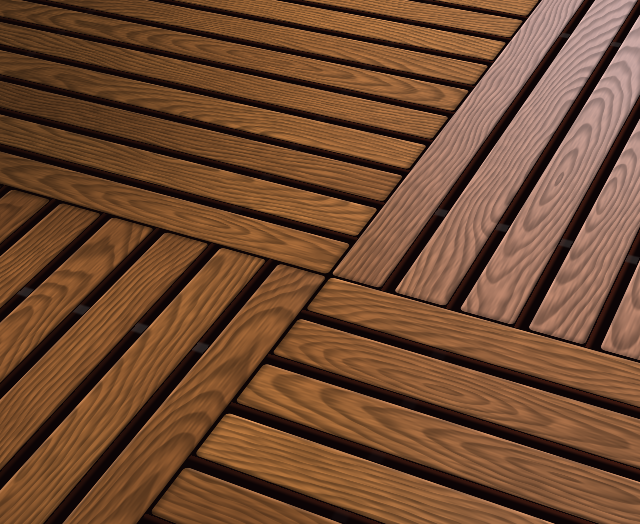
A Shadertoy shader for this texture:

```glsl
#define CORNER vec2(0.514, 0.388)
#define SLAT_WIDTH 0.83
#define SLAT_INSET 0.018
#define END_GAP 0.035
#define CORNER_RADIUS 0.07
#define GRAIN_RINGS 11.0
#define GRAIN_DEPTH 0.34
#define SHEEN 0.72

const vec3 BROWN = vec3(0.46, 0.28, 0.15);
const vec3 TAN = vec3(0.65, 0.42, 0.22);
const vec3 ROSE = vec3(0.63, 0.44, 0.35);
const vec3 GLARE = vec3(0.84, 0.74, 0.76);
const vec3 SIDE = vec3(0.21, 0.085, 0.055);
const vec3 SHADOW = vec3(0.045, 0.015, 0.018);

float hash(vec2 p) {
    p = fract(p * vec2(0.1031, 0.1137));
    p += dot(p, p.yx + 33.33);
    return fract((p.x + p.y) * p.x * 17.3);
}

float noise(vec2 p) {
    vec2 i = floor(p), f = fract(p);
    f = f * f * (3.0 - 2.0 * f);
    return mix(mix(hash(i), hash(i + vec2(1, 0)), f.x),
               mix(hash(i + vec2(0, 1)), hash(i + vec2(1, 1)), f.x), f.y);
}

// Canvas point to floor point, in slat pitches from the shared tile corner
vec2 floorPoint(vec2 p) {
    mat3 view = mat3(0.0957, -0.0266, -0.022,
                     -0.0474, -0.0616, -0.0412,
                     0.0, 0.0, 1.0);
    vec3 r = inverse(view) * vec3(p - CORNER, 1.0);
    return r.xy / r.z;
}

// Stretched growth rings; p.x runs along the slat, p.y across it
float rings(vec2 p, float seed) {
    vec2 heart = vec2(1.0 + 6.0 * hash(vec2(seed, 3.7)),
                      mix(-0.7, 1.5, hash(vec2(seed, 8.1))));
    float warp = noise(p * vec2(0.8, 1.7) + seed * 17.0);
    float ripple = noise(p * vec2(3.0, 9.0) + seed * 5.0);
    float r = length((p - heart) * vec2(0.14, 1.0)) + 0.2 * warp + 0.025 * ripple;
    float s = fract(r * GRAIN_RINGS);
    return smoothstep(0.25, 0.8, s) * (1.0 - smoothstep(0.85, 1.0, s));
}

void mainImage(out vec4 fragColor, in vec2 fragCoord) {
    vec2 uv = fragCoord / iResolution.xy;
    vec2 pos = floorPoint(fragCoord / iResolution.x);
    vec2 blur = 0.7 * fwidth(pos);

    // Slat direction alternates between the tiles
    bool level = pos.x * pos.y > 0.0;
    float across = level ? pos.y : pos.x;
    float along = abs(level ? pos.x : pos.y);
    float aa = level ? blur.y : blur.x;
    float slot = abs(across);
    float f = fract(slot);
    vec2 tile = step(0.0, pos);
    float seed = floor(slot) + 11.0 * tile.x + 23.0 * tile.y + 2.0;

    // Rounded slat outline
    float halfWidth = 0.5 * SLAT_WIDTH;
    vec2 q = vec2(END_GAP - along, abs(f - halfWidth) - halfWidth + SLAT_INSET) + CORNER_RADIUS;
    float d = length(max(q, 0.0)) + min(max(q.x, q.y), 0.0) - CORNER_RADIUS;
    float slat = 1.0 - smoothstep(-0.5 * aa, 0.5 * aa, d);

    // Wood tone, rings and fibres
    float tone = hash(vec2(seed, 1.3));
    float cloud = noise(vec2(along * 0.7, f * 2.0) + seed * 9.0);
    float fibre = noise(vec2(along * 5.0, f * 38.0) + seed * 13.0);
    float warmth = level ? 0.3 + 0.65 * tone : 0.1 + 0.4 * tone;
    vec3 wood = mix(BROWN, TAN, clamp(warmth + 0.4 * (cloud - 0.4), 0.0, 1.0));
    float rose = smoothstep(0.45, 0.85, uv.x + 0.12 * uv.y);
    wood = mix(wood, ROSE, rose * (level ? 0.45 * (1.0 - uv.y) : 0.9));
    float ring = rings(vec2(along, f), seed);
    wood *= 1.08 - GRAIN_DEPTH * ring * mix(0.65, 1.0, cloud);
    wood *= 0.86 + 0.26 * fibre;

    // Light from the upper right, shade at the left
    vec2 away = uv - vec2(1.03, 0.98);
    float sheen = exp(-dot(away, away) * 5.5);
    wood = mix(wood, GLARE * (1.0 - 0.2 * ring), SHEEN * sheen * (level ? 0.2 : 1.0));
    float dim = (1.0 - smoothstep(0.0, 0.6, uv.x)) * smoothstep(0.45, 0.75, uv.y);
    wood *= 1.0 - 0.42 * dim;
    wood *= 0.9 + 0.1 * smoothstep(0.0, 0.35, uv.y);

    // Bevels: bright far edge, darker near edge
    float edge = across > 0.0 ? f / SLAT_WIDTH : 1.0 - f / SLAT_WIDTH;
    wood += vec3(0.16, 0.13, 0.12) * (1.0 - smoothstep(0.03, 0.08, edge)) * (1.0 - 0.6 * dim);
    wood *= 1.0 - 0.45 * smoothstep(0.9, 0.99, edge);
    wood *= 0.75 + 0.25 * smoothstep(END_GAP, END_GAP + 0.12, along);

    // Gap: lit slat side, deep shadow and small connectors
    float g = (f - SLAT_WIDTH) / (1.0 - SLAT_WIDTH);
    g = across > 0.0 ? g : 1.0 - g;
    float inGap = step(SLAT_WIDTH, f);
    vec3 gap = mix(SHADOW, SIDE * (0.6 + 0.5 * uv.x),
                   inGap * (1.0 - smoothstep(0.15, 0.55, g)));
    float joint = min(abs(along - 2.1), abs(along - 8.5));
    float connector = inGap * (1.0 - smoothstep(0.06, 0.12, joint));
    gap = mix(gap, vec3(0.25, 0.23, 0.23), connector * (level ? 0.1 : 0.55));

    fragColor = vec4(clamp(mix(gap, wood, slat), 0.0, 1.0), 1.0);
}
```
